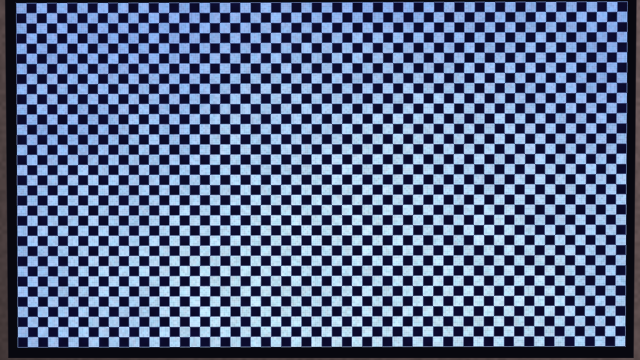
Reproduce this pattern procedurally as a WebGL 2 fragment shader.

```glsl
#version 300 es
precision highp float;
// A glowing checkerboard on a slightly skewed screen inside a black bezel.
// Cell edges come from a signed distance; a backlight gradient, fine dot grain
// and hashed cell tints vary the lit squares.

uniform vec2 u_resolution;
out vec4 fragColor;

const vec2 CELLS = vec2(60.0, 34.0);          // columns, rows
// Board and bezel edges as fractions of the canvas
const vec2 BOARD_LEFT = vec2(0.0280, 0.0254);   // at bottom, at top
const vec2 BOARD_RIGHT = vec2(0.9770, 0.9805);  // at bottom, at top
const vec2 BOARD_BOTTOM = vec2(0.0350, 0.0380); // at left, at right
const vec2 BOARD_TOP = vec2(0.9910, 0.9955);    // at left, at right
const vec2 BEZEL_LEFT = vec2(0.0130, 0.0080);
const vec2 BEZEL_RIGHT = vec2(0.9900, 0.9945);
const float BEZEL_BOTTOM = 0.006;

const float EDGE_BLUR = 0.085;  // in cells
const float GLOW_GROW = 0.025;  // lit squares spread by this, in cells
const float DOTS = 5.0;         // display dots across one cell
const float DOT_GRAIN = 0.13;
const float CELL_VARIATION = 0.035;

const vec3 LIT_BLUE = vec3(0.54, 0.68, 0.92);
const vec3 LIT_PALE = vec3(0.76, 0.89, 0.96);
const vec3 FRINGE_BLUE = vec3(0.23, 0.29, 0.56);
const vec3 DARK_CELL = vec3(0.045, 0.045, 0.17);
const vec3 BEZEL = vec3(0.03, 0.03, 0.06);
const vec3 SURROUND = vec3(0.37, 0.31, 0.31);

float hash(vec2 p) {
  return fract(sin(dot(p, vec2(127.1, 311.7))) * 43758.5453);
}

float noise(vec2 p) {
  vec2 i = floor(p), f = fract(p);
  f = f * f * (3.0 - 2.0 * f);
  return mix(mix(hash(i), hash(i + vec2(1, 0)), f.x),
             mix(hash(i + vec2(0, 1)), hash(i + vec2(1, 1)), f.x), f.y);
}

// Canvas position to 0..1 inside the skewed board
vec2 boardPosition(vec2 uv) {
  float left = mix(BOARD_LEFT.x, BOARD_LEFT.y, uv.y);
  float right = mix(BOARD_RIGHT.x, BOARD_RIGHT.y, uv.y);
  float bottom = mix(BOARD_BOTTOM.x, BOARD_BOTTOM.y, uv.x);
  float top = mix(BOARD_TOP.x, BOARD_TOP.y, uv.x);
  return (uv - vec2(left, bottom)) / vec2(right - left, top - bottom);
}

// Distance to the nearest cell edge in cells, positive in lit cells
float checkerDistance(vec2 cellPos) {
  vec2 fromCenter = abs(fract(cellPos) - 0.5);
  float inside = 0.5 - max(fromCenter.x, fromCenter.y);
  vec2 id = floor(cellPos);
  // Counted from the top left, which is lit
  float parity = mod(id.x + CELLS.y - 1.0 - id.y, 2.0);
  return parity < 0.5 ? inside : -inside;
}

// Backlight tint: blue towards the top corners, pale in the lower middle
vec3 litColor(vec2 uv, vec2 cellPos, float pixel) {
  vec2 q = (uv - vec2(0.56, 0.22)) * vec2(1.05, 0.95);
  float pale = 1.0 - smoothstep(0.10, 0.85, length(q));
  pale += 0.22 * (noise(uv * vec2(14.0, 8.0)) - 0.5);
  vec3 color = mix(LIT_BLUE, LIT_PALE, clamp(pale, 0.0, 1.0));

  // Dot lattice fades out where it is too fine to resolve
  vec2 dotPos = cellPos * DOTS;
  vec2 wave = cos(6.28318 * dotPos);
  float lattice = (wave.x + wave.y) * (1.0 - smoothstep(0.3, 0.8, DOTS * pixel));
  float grain = noise(dotPos) - 0.5 - 0.15 * lattice;
  float cellTone = hash(floor(cellPos)) - 0.5;
  color *= 1.0 + DOT_GRAIN * grain + 2.0 * CELL_VARIATION * cellTone;

  // Faint colour shift between neighbouring dots
  float tint = noise(dotPos * 0.8 + 37.0) - 0.5;
  return color + vec3(0.06, -0.02, -0.03) * tint;
}

void main() {
  vec2 uv = gl_FragCoord.xy / u_resolution;
  vec2 board = boardPosition(uv);
  vec2 cellPos = board * CELLS;
  float pixel = max(CELLS.x / u_resolution.x, CELLS.y / u_resolution.y);

  // Checkerboard with a soft blue fringe
  float blur = max(EDGE_BLUR, 0.6 * pixel);
  float light = smoothstep(-blur, blur, checkerDistance(cellPos) + GLOW_GROW);
  vec3 dark = DARK_CELL * (0.85 + 0.3 * noise(cellPos * 1.5));
  vec3 checker = mix(dark, litColor(uv, cellPos, pixel), light);
  checker = mix(checker, FRINGE_BLUE, 0.9 * light * (1.0 - light));

  // Black bezel around the board
  vec2 border = min(cellPos, CELLS - cellPos);
  float onBoard = smoothstep(-blur, blur, min(border.x, border.y) + GLOW_GROW);
  vec3 color = mix(BEZEL, checker, onBoard);

  // Surround beyond the bezel, dimmer towards the lower left
  float fromLeft = uv.x - mix(BEZEL_LEFT.x, BEZEL_LEFT.y, uv.y);
  float fromRight = mix(BEZEL_RIGHT.x, BEZEL_RIGHT.y, uv.y) - uv.x;
  float bezelInside = min(min(fromLeft, fromRight), uv.y - BEZEL_BOTTOM);
  float soft = max(0.0015, 0.7 / u_resolution.x);
  vec3 surround = SURROUND * (0.7 + 0.2 * uv.y + 0.25 * uv.x);
  surround *= 0.92 + 0.16 * noise(uv * vec2(160.0, 90.0));
  color = mix(surround, color, smoothstep(-soft, soft, bezelInside));

  fragColor = vec4(color, 1.0);
}
```
